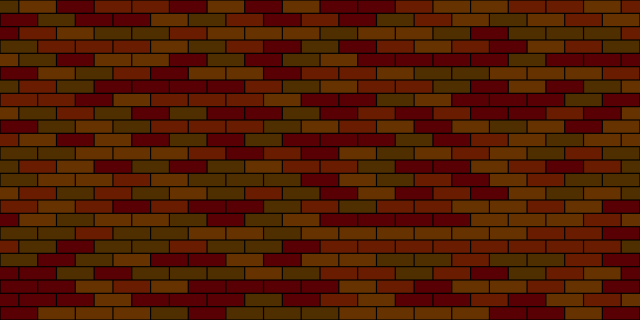
Write a Shadertoy shader that draws this pattern.

```glsl
#define BRICKS_ACROSS 17.0
#define ROWS_DOWN 24.0
#define MORTAR_WIDTH 0.0037
#define MORTAR_COLOR vec3(0.0)
#define DARK_RED vec3(0.345, 0.0, 0.01)
#define RUST vec3(0.41, 0.11, 0.0)
#define BROWN vec3(0.40, 0.20, 0.0)
#define OLIVE vec3(0.31, 0.18, 0.0)

float hash(vec2 cell) {
    vec3 p = fract(cell.xyx * vec3(0.1031, 0.1030, 0.0973));
    p += dot(p, p.yzx + 33.33);
    return fract((p.x + p.y) * p.z);
}

// One of four flat clay tones per brick
vec3 brickColor(vec2 cell) {
    float pick = hash(cell + 7.0) * 4.0;
    return pick < 1.0 ? DARK_RED : pick < 2.0 ? RUST : pick < 3.0 ? BROWN : OLIVE;
}

void mainImage(out vec4 fragColor, in vec2 fragCoord) {
    vec2 uv = fragCoord / iResolution.xy;
    float aspect = iResolution.x / iResolution.y;
    float pixel = 1.0 / iResolution.y;

    // Running bond: odd rows shift by half a brick
    vec2 grid = uv * vec2(BRICKS_ACROSS, ROWS_DOWN);
    grid.x += 0.5 * mod(floor(grid.y), 2.0);
    vec2 cell = floor(grid);
    vec2 local = fract(grid);

    // Distance to the nearest joint, in canvas heights
    vec2 brickSize = vec2(aspect / BRICKS_ACROSS, 1.0 / ROWS_DOWN);
    vec2 joint = min(local, 1.0 - local) * brickSize;

    // Smoothed mortar edges
    vec2 face = clamp((joint - 0.5 * MORTAR_WIDTH) / pixel + 0.5, 0.0, 1.0);
    vec3 color = mix(MORTAR_COLOR, brickColor(cell), face.x * face.y);

    fragColor = vec4(color, 1.0);
}
```
